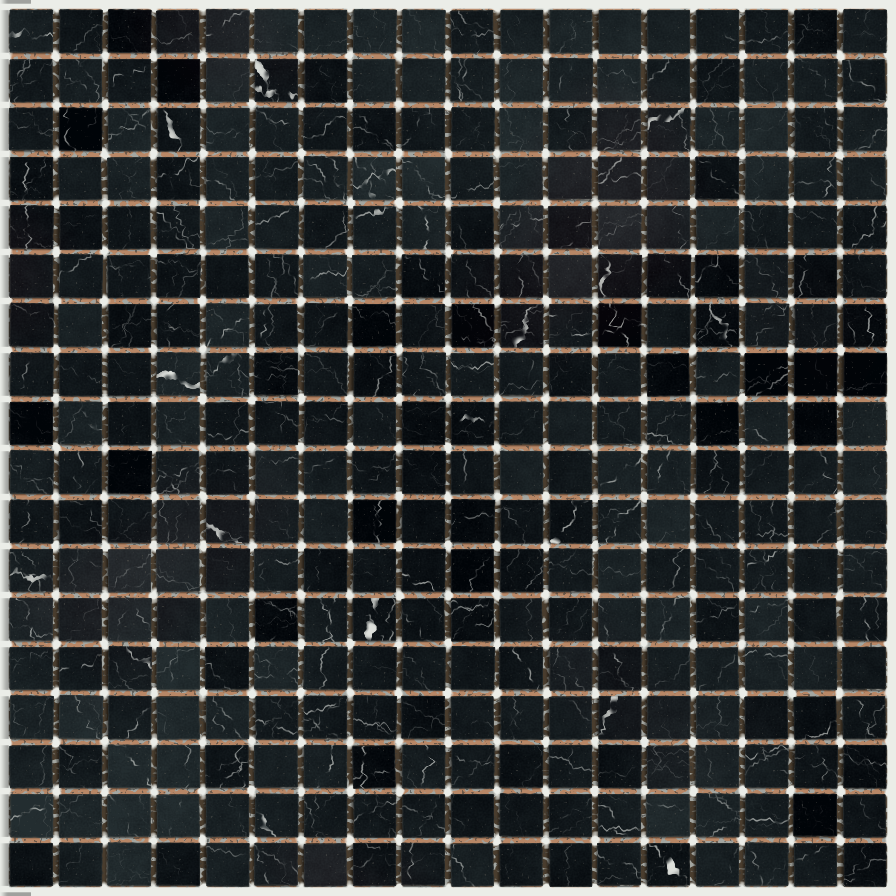
Give the GLSL for this pattern, as a Shadertoy shader.

```glsl
// Sheet of small polished black marble tiles, 18 by 18, on a tan and white mesh backing.
// Each tile is a slightly jittered rounded box with its own shade, sheen, specks and veins;
// the open joints show the backing, with shadows in the vertical ones.

#define COUNT 18.0
#define PITCH 0.0547
#define TILE_HALF 0.442
#define CORNER 0.025
#define VEIN_WIDTH 0.008
#define VEIN_CHANCE 0.42
#define DARK vec3(0.04, 0.06, 0.075)
#define SLATE vec3(0.15, 0.19, 0.20)
#define STONE vec3(0.39, 0.38, 0.35)
#define GREY vec3(0.64, 0.65, 0.63)
#define WHITE vec3(0.92, 0.93, 0.91)
#define TAN vec3(0.72, 0.53, 0.40)

vec2 hash2(vec2 p) {
    vec3 q = fract(p.xyx * vec3(0.1031, 0.1030, 0.0973));
    q += dot(q, q.yzx + 33.33);
    return fract((q.xx + q.yz) * q.zy);
}

float cornerDot(vec2 cell, vec2 corner, vec2 f) {
    float a = 6.2832 * hash2(cell + corner).x;
    return dot(vec2(cos(a), sin(a)), f - corner);
}

// Gradient noise, about -0.7 to 0.7
float noise(vec2 p) {
    vec2 i = floor(p), f = p - i;
    vec2 u = f * f * f * (f * (f * 6.0 - 15.0) + 10.0);
    return mix(mix(cornerDot(i, vec2(0, 0), f), cornerDot(i, vec2(1, 0), f), u.x),
               mix(cornerDot(i, vec2(0, 1), f), cornerDot(i, vec2(1, 1), f), u.x), u.y);
}

float fbm(vec2 p) {
    return noise(p) + 0.5 * noise(p * 2.1 + 7.3) + 0.25 * noise(p * 4.3 + 3.1);
}

float roundedBox(vec2 p, vec2 halfSize, float r) {
    vec2 q = abs(p) - halfSize + r;
    return length(max(q, 0.0)) + min(max(q.x, q.y), 0.0) - r;
}

// Wandering light lines, some faint, a few swelling into calcite patches
float veins(vec2 p, vec2 id, float px) {
    float total = 0.0;
    for (int i = 0; i < 4; i++) {
        float k = float(i);
        vec2 seed = hash2(id * 1.7 + k * 19.1 + 5.0);
        if (seed.x > VEIN_CHANCE) continue;
        vec2 form = hash2(id * 2.3 + k * 31.7 + 71.0);
        float a = 6.2832 * seed.y;
        vec2 r = mat2(cos(a), -sin(a), sin(a), cos(a)) * p;
        float path = 0.22 * fbm(vec2(r.x * 3.0 + form.x * 40.0, k + form.y * 20.0))
                   + 0.6 * (form.x - 0.5);
        float patchy = step(0.965, form.y) * smoothstep(-0.1, 0.5, noise(r * 3.0 + form * 30.0));
        float width = VEIN_WIDTH * (0.5 + form.y) + 0.09 * patchy;
        float line = 1.0 - smoothstep(width - px * 0.5, width + px, abs(r.y - path));
        float broken = smoothstep(-0.3, 0.25, noise(r * 4.0 + form * 50.0));
        float strength = mix(0.12, 0.65, form.y * form.y) + 0.3 * patchy;
        total = max(total, line * broken * strength);
    }
    return total;
}

vec3 marble(vec2 p, vec2 id, vec2 uv, float px) {
    vec2 rnd = hash2(id + 11.0);
    // Broad reflections, broken at each joint by the tilt of the tile
    float sheen = fbm(uv * 2.6 + rnd * 0.28 + 4.0);
    float cloud = fbm(p * 3.0 + rnd * 60.0);
    float grain = noise((p + id) * 24.0);
    float shade = 0.34 + 0.55 * sheen + 0.6 * (rnd.x - 0.5) + 0.16 * cloud + 0.22 * grain;
    shade -= 0.4 * step(0.86, rnd.y);
    vec3 col = mix(DARK, SLATE, clamp(shade, -0.35, 0.9));
    col += vec3(0.025, 0.0, 0.004) * smoothstep(0.1, 0.5, noise(uv * 3.5 + rnd * 0.2 + 21.0));
    // Fine pale specks
    float speck = smoothstep(0.40, 0.58, noise((p + id) * 17.0 + 90.0));
    col = mix(col, STONE, 0.4 * speck);
    return mix(col, WHITE, veins(p, id, px));
}

vec3 backing(vec2 grid, float px) {
    vec2 joint = grid - round(grid);
    float flake = noise(vec2(grid.x * 6.0, grid.y * 9.0));
    float speck = noise(grid * 15.0 + 40.0);
    // Vertical joints: brown shadow with scraps of mesh, deepest at the right
    vec3 upright = mix(vec3(0.29, 0.24, 0.18), GREY, smoothstep(0.08, 0.28, flake));
    upright *= 1.0 - 0.5 * smoothstep(-0.02, 0.07, joint.x);
    // Horizontal joints: tan strip with pale scallops
    vec3 strip = mix(TAN, GREY, smoothstep(0.06, 0.2, flake + 1.5 * joint.y));
    strip *= 1.0 - 0.45 * smoothstep(0.015, 0.065, joint.y);
    float across = smoothstep(0.05, 0.08, abs(joint.y));
    vec3 col = mix(strip, upright, across);
    col = mix(col, STONE * 0.6, 0.6 * smoothstep(0.22, 0.4, speck));
    // White knots where the joints cross
    float knot = length(joint * vec2(0.85, 0.6)) + 0.05 * flake;
    col = mix(WHITE, col, smoothstep(0.065 - px, 0.085 + px, knot));
    // Pale border, shaded beside the tiles on the left
    vec2 beyond = abs(grid - COUNT * 0.5) - COUNT * 0.5 + 0.04;
    float border = smoothstep(-px, px, max(beyond.x, beyond.y));
    float shadow = across * smoothstep(-0.16, 0.04, grid.x) * step(grid.x, 0.5);
    return mix(col, WHITE * (1.0 - 0.32 * shadow), border);
}

void mainImage(out vec4 fragColor, in vec2 fragCoord) {
    vec2 uv = fragCoord / iResolution.xy;
    float px = 1.0 / (iResolution.y * PITCH);
    vec2 grid = (uv - 0.5) / PITCH + COUNT * 0.5;
    vec2 id = clamp(floor(grid), 0.0, COUNT - 1.0);
    vec2 rnd = hash2(id + 53.0) - 0.5;
    // Hand-set tile: small shift, turn and chipped edge
    vec2 p = grid - id - 0.5 - 0.022 * rnd;
    p += 0.025 * (rnd.x + rnd.y) * vec2(-p.y, p.x);
    float d = roundedBox(p, vec2(TILE_HALF) + 0.012 * rnd.yx, CORNER);
    d += 0.012 * noise((p + id) * 9.0);
    vec3 stone = marble(p, id, uv, px);
    float rim = smoothstep(-0.035, 0.0, d) * (0.25 + 0.2 * step(p.y, -0.4));
    stone = mix(stone, STONE, rim);
    vec3 col = mix(stone, backing(grid, px), smoothstep(-0.5 * px, 0.5 * px, d));
    fragColor = vec4(col, 1.0);
}
```
